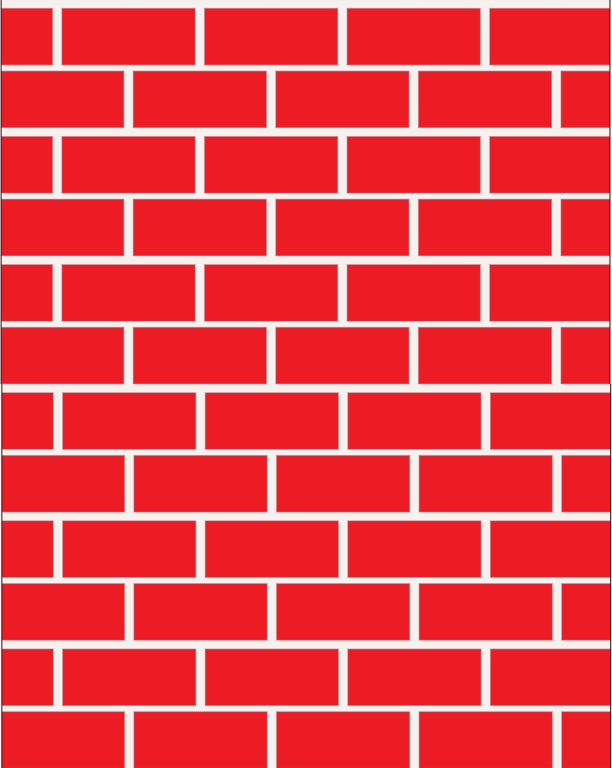
Reproduce this pattern procedurally as a Shadertoy shader.

```glsl
const float ROWS = 12.0;             // courses down the canvas; one course = 1 unit
const float PITCH = 2.228;           // brick length plus joint
const vec2 HALF_BRICK = vec2(1.042, 0.443);

const vec3 BRICK_RED = vec3(0.93, 0.11, 0.14);
const vec3 RIM_RED = vec3(0.83, 0.15, 0.19);
const vec3 MORTAR = vec3(0.957, 0.945, 0.937);
const vec3 OUTLINE = vec3(0.25, 0.08, 0.09);

float boxDistance(vec2 p, vec2 halfSize) {
    vec2 q = abs(p) - halfSize;
    return length(max(q, 0.0)) + min(max(q.x, q.y), 0.0);
}

// Signed distance to the nearest brick; joints alternate thin and thick
float brickDistance(vec2 p, float shift) {
    float y = p.y * 0.999 - 0.06;
    float row = floor(y);
    float odd = mod(row, 2.0);
    float jointX = 0.894 + 0.5 * PITCH * odd + shift;
    float x = mod(p.x - jointX, PITCH) - 0.5 * PITCH;
    float centerY = mix(0.512, 0.491, odd);
    return boxDistance(vec2(x, y - row - centerY), HALF_BRICK);
}

vec3 wallColor(float d, float soft) {
    float rim = smoothstep(-2.0 * soft, -0.5 * soft, d);
    vec3 brick = mix(BRICK_RED, RIM_RED, rim);
    return mix(brick, MORTAR, smoothstep(-0.8 * soft, 0.8 * soft, d));
}

// Thin side outline with a pale strip beyond it; inset is measured inward
vec3 addSideEdge(vec3 color, float inset, float pixel) {
    float halfWidth = 0.008;
    float outside = 1.0 - smoothstep(-0.5 * pixel, 0.5 * pixel, inset);
    float line = clamp((halfWidth - abs(inset)) / pixel + 0.5, 0.0, 1.0);
    line *= min(1.0, 2.0 * halfWidth / pixel + 0.1);
    return mix(mix(color, MORTAR, outside), OUTLINE, line);
}

void mainImage(out vec4 fragColor, in vec2 fragCoord) {
    float pixel = ROWS / iResolution.y;
    float width = iResolution.x * pixel;
    vec2 p = vec2(fragCoord.x * pixel, ROWS - fragCoord.y * pixel);

    // The lower half sits slightly to the right
    float shift = 0.011 * step(0.5 * ROWS, p.y);
    float soft = max(0.02, 0.75 * pixel);

    vec3 color = wallColor(brickDistance(p, shift), soft);
    color = addSideEdge(color, p.x - 0.018 - shift, pixel);
    color = addSideEdge(color, width - 0.032 + shift - p.x, pixel);
    fragColor = vec4(color, 1.0);
}
```
